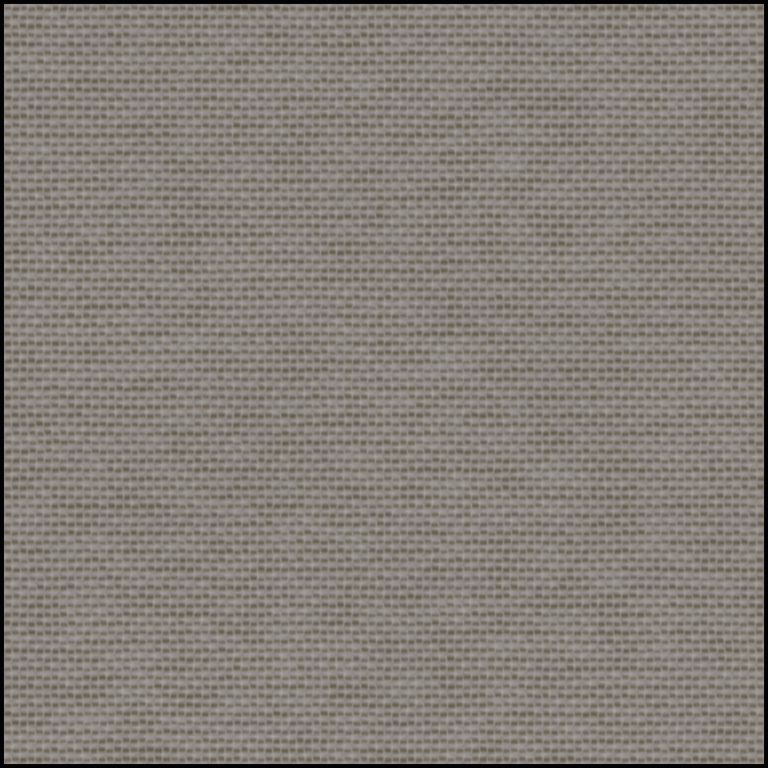
Write a WebGL 2 fragment shader that draws this texture.

```glsl
#version 300 es
precision highp float;

uniform vec2 u_resolution;
out vec4 fragColor;

const vec2 THREADS = vec2(96.0, 84.0);   // warp columns, weft rows
const float FRAME = 0.0052;
const vec3 FRAME_COLOR = vec3(0.01);
const vec3 YARN_LIGHT = vec3(0.592, 0.572, 0.56);
const vec3 GAP_OLIVE = vec3(0.40, 0.368, 0.31);
const vec3 FLECK_ROSE = vec3(0.50, 0.42, 0.37);

float hash(vec2 p) {
    return fract(sin(dot(p, vec2(127.1, 311.7))) * 43758.5);
}

vec2 gradient(vec2 p) {
    float angle = 6.2832 * hash(p);
    return vec2(cos(angle), sin(angle));
}

// Gradient noise, roughly -0.7 to 0.7
float noise(vec2 p) {
    vec2 i = floor(p), f = fract(p);
    vec2 w = f * f * f * (f * (f * 6.0 - 15.0) + 10.0);
    vec2 e = vec2(0.0, 1.0);
    float a = dot(gradient(i), f);
    float b = dot(gradient(i + e.yx), f - e.yx);
    float c = dot(gradient(i + e.xy), f - e.xy);
    float d = dot(gradient(i + e.yy), f - e.yy);
    return mix(mix(a, b, w.x), mix(c, d, w.x), w.y);
}

// Soft-edged band of the given half width around zero
float band(float x, float halfWidth, float soft) {
    return 1.0 - smoothstep(halfWidth - soft, halfWidth + soft, abs(x));
}

// Bell-shaped falloff of the given radius
float bell(float x, float radius) {
    return exp(-x * x / (radius * radius));
}

// Thread coordinates, bent slightly by uneven tension
vec2 bendThreads(vec2 p) {
    float swayX = noise(p * vec2(0.12, 0.3));
    float swayY = noise(p * vec2(0.09, 0.12) + 40.0);
    return p + vec2(0.25 * swayX, 0.14 * swayY);
}

vec3 weave(vec2 p, vec2 pixel) {
    vec2 cell = floor(p);
    vec2 q = fract(p) - 0.5;
    float over = mod(cell.x + cell.y, 2.0) * 2.0 - 1.0;
    float vary = hash(cell) - 0.5;
    float softX = max(0.17, 0.6 * pixel.x);

    // Slubs run along the weft, so each row opens and closes in streaks
    float streak = noise(vec2(p.x * 0.15, cell.y * 0.73 + 9.0));

    // Shaded hollow between weft yarns, stepped between neighbouring warps
    float lift = 0.05 * over + 0.07 * vary;
    float radius = 0.275 + 0.08 * streak + 0.05 * vary;
    float hollow = bell(q.y - lift, radius);

    // Warp ridges cross the hollow and leave only a faint shade there
    float openWidth = 0.36 + 0.09 * (hash(cell + 17.0) - 0.5);
    float opening = mix(0.32, 1.0, band(q.x, openWidth, softX));
    float depth = clamp(0.83 + 0.35 * streak + 0.28 * vary, 0.3, 1.0);
    vec3 color = mix(YARN_LIGHT, GAP_OLIVE, hollow * opening * depth);

    // Raised knots where a warp rides over the weft
    vec2 knotCell = floor(p + 0.5);
    vec2 knot = p - knotCell;
    float raised = mod(knotCell.x + knotCell.y, 2.0);
    float strength = 0.02 + 0.035 * hash(knotCell + 31.0);
    color += raised * strength * bell(knot.x, 0.3) * bell(knot.y + 0.08, 0.3);

    // Sunken crossings between the knots
    color -= 0.03 * (1.0 - raised) * bell(knot.x, 0.28) * bell(knot.y, 0.25);
    return color;
}

// Broad tone shifts, fibre grain and rare rosy flecks
vec3 wear(vec3 color, vec2 p) {
    float tone = noise(p * 0.05) + noise(p * vec2(0.08, 0.6) + 60.0);
    float grain = noise(p * vec2(2.3, 3.1) + 20.0);
    float fleck = smoothstep(0.4, 0.62, noise(p * vec2(0.3, 0.8) + 90.0));
    color *= 1.0 + 0.018 * tone + 0.055 * grain;
    return mix(color, FLECK_ROSE, 0.18 * fleck);
}

// Coverage of the cloth inside its narrow frame
float clothMask(vec2 uv, vec2 pixel) {
    vec2 inset = 0.5 - FRAME - abs(uv - 0.5);
    vec2 cover = smoothstep(-0.7 * pixel, 0.7 * pixel, inset);
    return cover.x * cover.y;
}

void main() {
    vec2 uv = gl_FragCoord.xy / u_resolution;
    vec2 pixel = 1.0 / u_resolution;
    float span = 1.0 - 2.0 * FRAME;
    vec2 threads = (uv - FRAME) / span * THREADS;
    vec3 cloth = weave(bendThreads(threads), pixel * THREADS / span);
    cloth = wear(cloth, threads);
    fragColor = vec4(mix(FRAME_COLOR, cloth, clothMask(uv, pixel)), 1.0);
}
```
